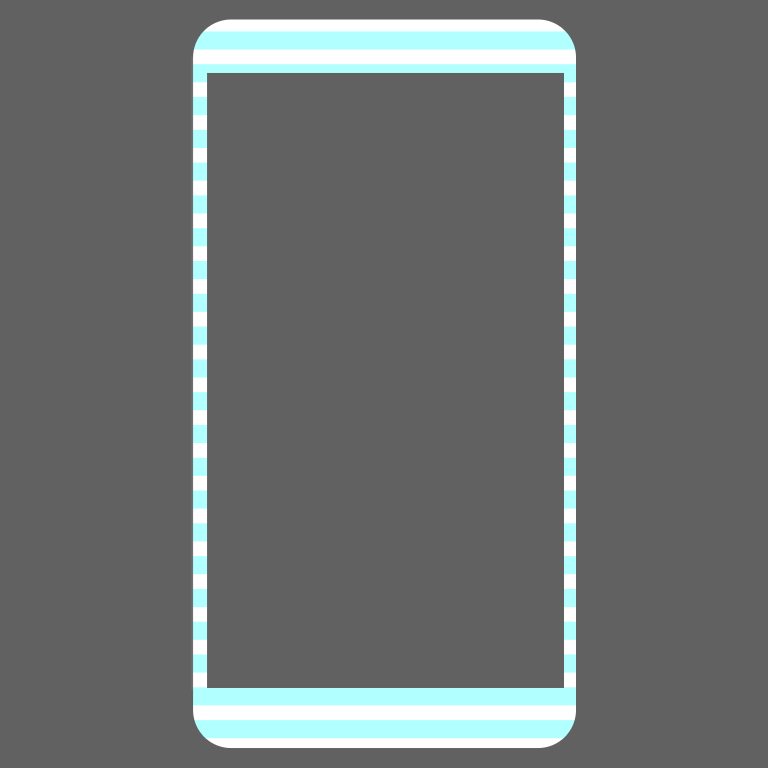
Reproduce this background procedurally as a WebGL 2 fragment shader.

```glsl
#version 300 es
precision highp float;

uniform vec2 u_resolution;
out vec4 fragColor;

// Signed distance to a box with rounded corners
float roundedBox(vec2 p, vec2 halfSize, float radius) {
    vec2 q = abs(p) - halfSize + radius;
    return length(max(q, 0.0)) + min(max(q.x, q.y), 0.0) - radius;
}

// Smooth coverage of the region where the distance is negative
float coverage(float dist) {
    float pixel = 1.0 / min(u_resolution.x, u_resolution.y);
    return clamp(0.5 - dist / pixel, 0.0, 1.0);
}

void main() {
    vec2 uv = gl_FragCoord.xy / u_resolution;
    vec3 grey = vec3(0.38);

    // Horizontal bands, counted down from the top
    float period = 0.0427;
    float phase = fract((1.0 - uv.y - 0.0527) / period + 0.5) - 0.5;
    float band = coverage(abs(phase) * period - 0.0118);
    vec3 stripes = mix(vec3(1.0), vec3(0.70, 1.0, 1.0), band);

    // Rounded frame with a square-cornered opening
    float outer = roundedBox(uv - vec2(0.5007, 0.5003), vec2(0.2493, 0.4743), 0.0495);
    float opening = roundedBox(uv - vec2(0.5020, 0.5046), vec2(0.2324, 0.4004), 0.0);

    // Faint sliver along the left side
    float sliver = roundedBox(uv - vec2(0.2505, 0.514), vec2(0.0012, 0.412), 0.0);
    vec3 color = mix(grey, vec3(0.44), coverage(sliver));

    color = mix(color, stripes, coverage(max(outer, -opening)));
    fragColor = vec4(color, 1.0);
}
```
